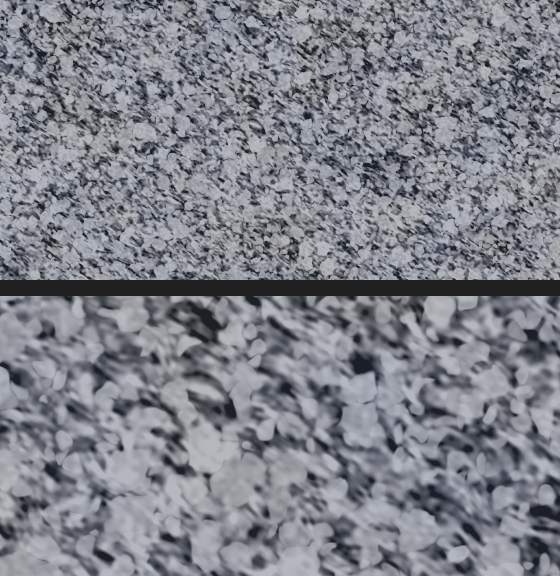
Top: the whole. Bottom: its middle third, enlarged.
Reproduce this texture procedurally as a WebGL 1 fragment shader.

```glsl
precision highp float;
// Polished grey granite: pale feldspar grains in a slanted matrix of dark mica flakes.

uniform vec2 u_resolution;

float hash(vec2 p) {
  vec3 h = fract(p.xyx * 0.1031);
  h += dot(h, h.yzx + 33.33);
  return fract((h.x + h.y) * h.z);
}

vec2 hash2(vec2 p) {
  return vec2(hash(p), hash(p + 57.3));
}

// Smooth value noise from -1 to 1
float noise(vec2 p) {
  vec2 cell = floor(p);
  vec2 f = fract(p);
  f = f * f * (3.0 - 2.0 * f);
  float low = mix(hash(cell), hash(cell + vec2(1.0, 0.0)), f.x);
  float high = mix(hash(cell + vec2(0.0, 1.0)), hash(cell + 1.0), f.x);
  return 2.0 * mix(low, high, f.y) - 1.0;
}

vec2 warp(vec2 p, float frequency, float amount) {
  vec2 q = p * frequency;
  return p + amount * vec2(noise(q + 11.7), noise(q + 83.1));
}

// Coordinates along and across a slanted direction
vec2 slant(vec2 p, float angle) {
  float c = cos(angle);
  float s = sin(angle);
  return vec2(c * p.x + s * p.y, c * p.y - s * p.x);
}

// Scattered irregular grains: x is the coverage, y the random tone of the grain
vec2 grains(vec2 p, float density, float share, float softness) {
  vec2 q = p * density;
  vec2 cell = floor(q);
  float nearest = -1.0;
  float tone = 0.0;
  for (int j = -1; j <= 1; j++) {
    for (int i = -1; i <= 1; i++) {
      vec2 id = cell + vec2(float(i), float(j));
      vec2 offset = slant(q - id - hash2(id), 6.283 * hash(id + 19.4));
      offset.x *= mix(0.75, 1.15, hash(id + 41.9));
      float radius = mix(0.25, 0.5, hash(id + 7.7));
      float inside = radius - length(offset);
      if (hash(id + 131.2) < share && inside > nearest) {
        nearest = inside;
        tone = hash(id + 71.6);
      }
    }
  }
  float edge = softness * density;
  return vec2(smoothstep(-edge, edge, nearest), tone);
}

// Tone in standard deviations around the mean, mapped to stone colours
vec3 stoneColour(float tone) {
  vec3 colour = vec3(0.11, 0.12, 0.15);
  colour = mix(colour, vec3(0.27, 0.29, 0.32), smoothstep(-2.2, -1.28, tone));
  colour = mix(colour, vec3(0.39, 0.40, 0.44), clamp((tone + 1.28) / 0.62, 0.0, 1.0));
  colour = mix(colour, vec3(0.51, 0.51, 0.55), clamp((tone + 0.66) / 0.57, 0.0, 1.0));
  colour = mix(colour, vec3(0.60, 0.61, 0.64), clamp((tone + 0.09) / 0.60, 0.0, 1.0));
  return mix(colour, vec3(0.71, 0.72, 0.75), clamp((tone - 0.51) / 0.85, 0.0, 1.0));
}

void main() {
  vec2 p = gl_FragCoord.xy / u_resolution.y;
  vec2 bent = warp(p, 24.0, 0.008);
  vec2 rough = warp(warp(p, 50.0, 0.007), 110.0, 0.003);

  // Mica matrix: slanted streaks at two scales, with broad darker patches
  vec2 flow = slant(bent, -0.6);
  float coarse = noise(flow * vec2(38.0, 95.0));
  float fine = noise(flow * vec2(85.0, 170.0) + 31.0);
  float speck = noise(p * 128.0 + 5.0);
  float patches = noise(p * 5.0) + 0.6 * noise(p * 13.0 + 17.0);
  float tone = -0.45 + 1.55 * coarse + 1.3 * fine + 0.7 * speck + 0.4 * patches;

  // Feldspar: many small grains below a few large ones
  vec2 small = grains(rough, 44.0, 0.55, 0.003);
  vec2 large = grains(rough + 3.7, 20.0, 0.35, 0.003);
  float texture = 0.35 * speck + 0.35 * fine + 0.15 * patches;
  tone = mix(tone, 0.4 + 0.75 * small.y + texture, 0.92 * small.x);
  tone = mix(tone, 0.6 + 0.7 * large.y + texture, 0.95 * large.x);

  // Faint warm and cool drift
  float warmth = 0.012 * noise(p * 9.0 + 47.0);
  vec3 colour = stoneColour(tone) + warmth * vec3(1.0, 0.4, -1.0);
  gl_FragColor = vec4(colour, 1.0);
}
```
